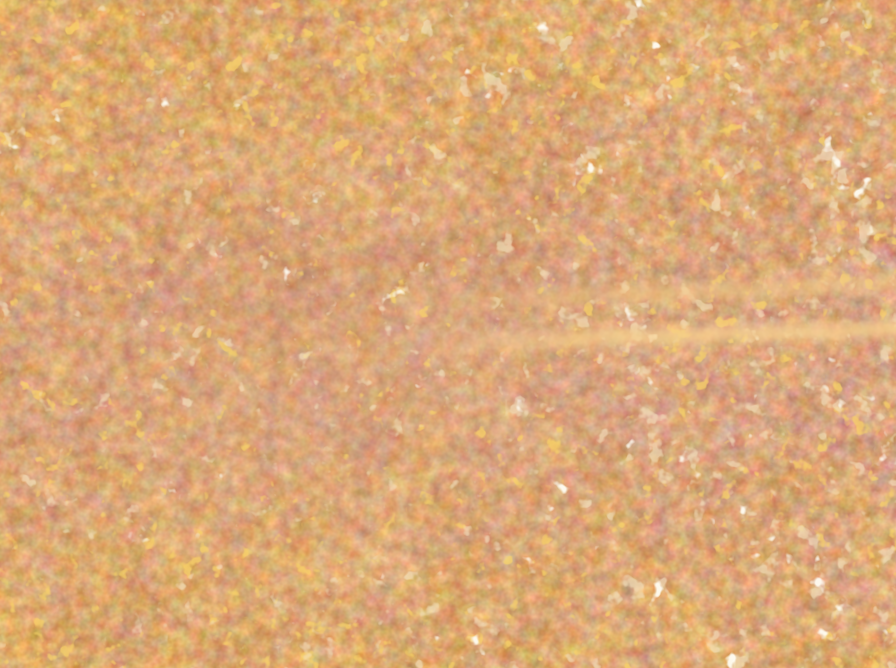
This texture is drawn by a Shadertoy shader. Its source:

```glsl
const vec3 ORANGE = vec3(0.858, 0.656, 0.450);
const vec3 YELLOW = vec3(0.975, 0.825, 0.410);
const vec3 PEARL  = vec3(0.955, 0.880, 0.740);
const vec3 CREAM  = vec3(0.945, 0.795, 0.535);
const vec3 GLINT  = vec3(1.0, 0.99, 0.95);

// Colour directions for the mottling
const vec3 LIGHTNESS = vec3(0.13, 0.17, 0.15);
const vec3 RUST      = vec3(0.09, -0.06, -0.02);
const vec3 GOLD      = vec3(0.03, 0.04, -0.10);

vec2 randomGradient(vec2 cell) {
    vec3 h = fract(vec3(cell.xyx) * vec3(0.1031, 0.1030, 0.0973));
    h += dot(h, h.yzx + 33.33);
    float angle = 6.28318 * fract((h.x + h.y) * h.z);
    return vec2(cos(angle), sin(angle));
}

float gradientNoise(vec2 p) {
    vec2 i = floor(p), f = fract(p);
    vec2 u = f * f * f * (f * (f * 6.0 - 15.0) + 10.0);
    float a = dot(randomGradient(i), f);
    float b = dot(randomGradient(i + vec2(1, 0)), f - vec2(1, 0));
    float c = dot(randomGradient(i + vec2(0, 1)), f - vec2(0, 1));
    float d = dot(randomGradient(i + vec2(1, 1)), f - vec2(1, 1));
    return mix(mix(a, b, u.x), mix(c, d, u.x), u.y);
}

// Summed, rotated octaves; seed shifts the pattern, gain sets the fine share
float grain(vec2 p, float frequency, float gain, float seed) {
    float sum = 0.0, amplitude = 1.0;
    p = mat2(0.8, 0.6, -0.6, 0.8) * p * frequency + seed;
    for (int i = 0; i < 3; i++) {
        sum += amplitude * gradientNoise(p);
        p = mat2(0.8, 0.6, -0.6, 0.8) * p * 1.9 + 17.3;
        amplitude *= gain;
    }
    return sum;
}

// Soft flakes: peaks of the grain above a threshold
float flakes(vec2 p, float frequency, float threshold, float seed) {
    return smoothstep(threshold, threshold + 0.38, grain(p, frequency, 0.5, seed));
}

// Glowing band along a sloped line, fading in from startX
float streak(vec2 p, float startX, float startY, float slope, float width) {
    float offset = (p.y - startY - slope * (p.x - startX)) / width;
    float wobble = 0.3 * gradientNoise(vec2(p.x * 14.0, startY * 90.0));
    return exp(-pow(offset + wobble, 2.0)) * smoothstep(startX - 0.08, startX + 0.4, p.x);
}

void mainImage(out vec4 fragColor, in vec2 fragCoord) {
    vec2 p = fragCoord / iResolution.y;
    float across = fragCoord.x / iResolution.x;

    // Broad tone: golden at the left, top and bottom, paler in the middle
    float middle = exp(-8.0 * pow(p.y - 0.47, 2.0));
    vec2 fromHaze = (p - vec2(0.5, 0.48)) * vec2(2.0, 3.4);
    float haze = exp(-dot(fromHaze, fromHaze));
    vec3 color = ORANGE + GOLD * (0.35 - 0.6 * middle - 0.2 * across);
    color += LIGHTNESS * 0.22 * grain(p, 3.5, 0.6, 5.0);
    color += LIGHTNESS * 0.30 * grain(p, 14.0, 0.8, 31.0);
    color += GOLD * 0.50 * grain(p, 11.0, 0.8, 47.0);

    // Mottled grain in lightness and two hue directions
    vec3 mottle = LIGHTNESS * 0.75 * grain(p, 48.0, 0.62, 11.0)
                + RUST * grain(p, 42.0, 0.5, 83.0)
                + GOLD * grain(p, 40.0, 0.5, 147.0);
    color += mottle * (1.0 - 0.3 * haze);

    // Yellow flakes in loose drifts, pearly ones in clusters to the right
    float drift = grain(p, 8.0, 0.7, 61.0);
    float cluster = grain(p, 10.0, 0.7, 211.0);
    float golden = flakes(p, 40.0, 0.30 - 0.35 * drift + 0.10 * haze, 307.0);
    float pearly = flakes(p, 38.0, 0.46 - 0.20 * across - 0.45 * cluster, 401.0);
    color = mix(color, YELLOW, 0.75 * golden);
    color = mix(color, PEARL, 0.65 * pearly);

    // Sparse bright glints inside the pearly clusters
    float glint = flakes(p, 34.0, 0.72 - 0.22 * across - 0.45 * cluster, 503.0);
    color = mix(color, GLINT, 0.95 * glint);

    // Two pale streaks running to the right edge
    float upper = streak(p, 0.60, 0.545, 0.043, 0.016);
    float lower = streak(p, 0.58, 0.486, 0.027, 0.015);
    color = mix(color, CREAM, 0.55 * upper);
    color = mix(color, CREAM + 0.02, 0.75 * lower);

    fragColor = vec4(clamp(color, 0.0, 1.0), 1.0);
}
```
